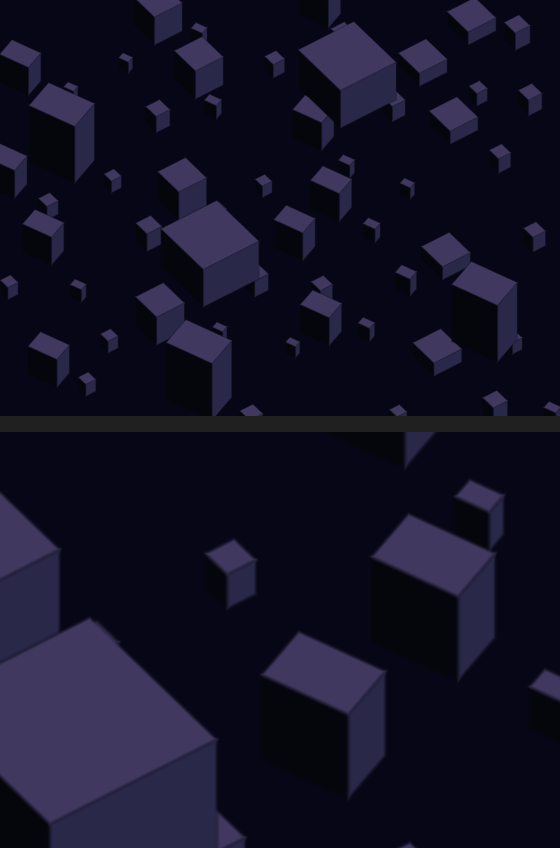
Top, the full canvas; bottom, a detail of the centre.
Give the GLSL for this background, as a WebGL 1 fragment shader.

```glsl
precision highp float;
// Dim violet blocks of mixed sizes floating in a near-black void.

uniform vec2 u_resolution;

const int LAST_BOX = 59;

vec2 hash2(float n) {
  return fract(sin(vec2(n * 12.9898 + 1.7, n * 78.233 + 4.1)) * 43758.5453);
}

float cross2(vec2 a, vec2 b) {
  return a.x * b.y - a.y * b.x;
}

// Soft coverage of the parallelogram spanned by a and b from the origin.
float faceCoverage(vec2 p, vec2 a, vec2 b) {
  float area = cross2(a, b);
  vec2 uv = vec2(cross2(p, b), cross2(a, p)) / area;
  vec2 inset = min(uv, 1.0 - uv) * abs(area) / vec2(length(b), length(a));
  return smoothstep(-0.0027, 0.0027, min(inset.x, inset.y));
}

// Paints one box over the colour behind it; turned picks one of two headings.
vec3 paintBox(vec3 behind, vec2 p, bool turned, float size, float drop) {
  vec2 right = size * (turned ? vec2(0.030, 0.035) : vec2(0.067, 0.034));
  vec2 left = size * (turned ? vec2(-0.070, 0.032) : vec2(-0.051, 0.049));
  vec2 down = vec2(0.0, -drop);
  vec2 q = p + 0.5 * (right + left + down);

  float topFace = faceCoverage(q, right, left);
  float rightFace = faceCoverage(q, right, down);
  float leftFace = faceCoverage(q, left, down);

  vec3 shade = vec3(0.018, 0.021, 0.047);
  shade = mix(shade, vec3(0.255, 0.22, 0.375), topFace);
  shade = mix(shade, vec3(0.16, 0.155, 0.285), rightFace);
  return mix(behind, shade, min(topFace + rightFace + leftFace, 1.0));
}

void main() {
  vec2 p = gl_FragCoord.xy / u_resolution.y;
  vec2 canvas = vec2(u_resolution.x / u_resolution.y, 1.0);
  vec3 color = vec3(0.026, 0.024, 0.086);

  // Evenly scattered boxes, painted from the smallest to the largest.
  for (int i = LAST_BOX; i >= 0; i--) {
    float k = float(i);
    vec2 rnd = hash2(k);
    vec2 center = fract(vec2(0.375, 0.39) - k * vec2(0.7549, 0.5698)) * canvas;
    bool turned;
    float size;
    float drop;

    if (i < 2) {            // broad slabs
      turned = false;
      size = 2.0;
      drop = 0.091;
    } else if (i < 5) {     // tall pillars
      turned = true;
      size = 1.58;
      drop = 0.137;
    } else if (i < 23) {    // medium blocks, every fourth one flat
      float kind = mod(k, 4.0);
      turned = mod(k, 2.0) > 0.5;
      size = 1.0;
      drop = kind == 2.0 ? 0.032 : 0.068;
      center += (rnd - 0.5) * 0.06;
    } else {                // small cubes
      turned = rnd.x > 0.58;
      size = mix(0.34, 0.56, rnd.y * rnd.y);
      drop = 0.08 * size;
      center += (hash2(k + 71.0) - 0.5) * 0.08;
    }
    color = paintBox(color, p - center, turned, size, drop);
  }

  gl_FragColor = vec4(color, 1.0);
}
```
